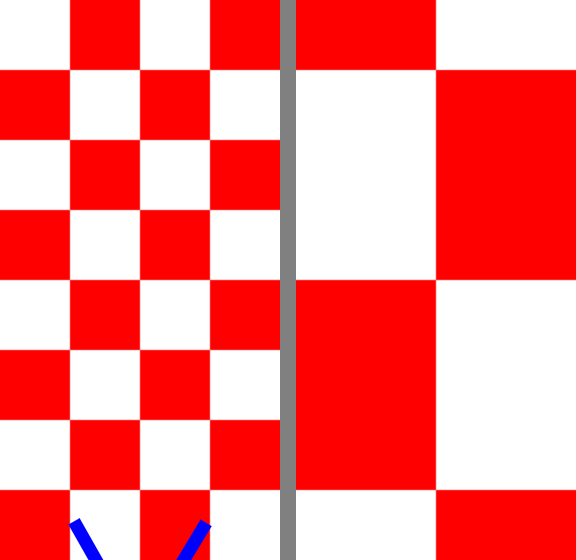
Left, the full canvas; right, a detail of the centre.
Reproduce this pattern procedurally as a Shadertoy shader.

```glsl
// Red and white checkerboard, four cells across and eight down, with two blue
// square-ended bars leaning in from the lower edge. The board is a product of
// two smoothed square waves; each bar is a half-infinite strip distance.

const vec2 CELLS = vec2(4.0, 8.0);
const vec3 RED   = vec3(1.0, 0.0, 0.0);
const vec3 WHITE = vec3(1.0);
const vec3 BLUE  = vec3(0.0, 0.0, 1.0);

// Bar geometry in cell units: centre of the upper cap, and where the
// centre line crosses the lower edge of the canvas.
const vec2 LEFT_TOP   = vec2(1.057, 0.552);
const vec2 LEFT_FOOT  = vec2(1.370, 0.0);
const vec2 RIGHT_TOP  = vec2(2.945, 0.531);
const vec2 RIGHT_FOOT = vec2(2.625, 0.0);
const float BAR_HALF_WIDTH = 0.0925;

// Square wave of period two, positive on even cells, with soft edges.
vec2 squareWave(vec2 p, vec2 soft) {
    vec2 edgeDist = 0.5 - abs(mod(p + 0.5, 2.0) - 1.0);
    return 2.0 * smoothstep(-soft, soft, edgeDist) - 1.0;
}

// Signed distance to a strip that starts at top and runs on through foot.
float barDistance(vec2 p, vec2 top, vec2 foot) {
    vec2 dir = normalize(foot - top);
    vec2 q = p - top;
    float across = abs(q.x * dir.y - q.y * dir.x);
    return max(across - BAR_HALF_WIDTH, -dot(q, dir));
}

void mainImage(out vec4 fragColor, in vec2 fragCoord) {
    vec2 p = fragCoord / iResolution.xy * CELLS;
    vec2 pixel = CELLS / iResolution.xy;

    // Checkerboard; the clamp keeps the outer border unsoftened.
    vec2 wave = squareWave(clamp(p, vec2(0.5), CELLS - 0.5), pixel);
    vec3 color = mix(WHITE, RED, 0.5 + 0.5 * wave.x * wave.y);

    // Bars over the lowest row.
    float bars = min(barDistance(p, LEFT_TOP, LEFT_FOOT),
                     barDistance(p, RIGHT_TOP, RIGHT_FOOT));
    float soft = 0.7 * max(pixel.x, pixel.y);
    color = mix(BLUE, color, smoothstep(-soft, soft, bars));

    fragColor = vec4(color, 1.0);
}
```
